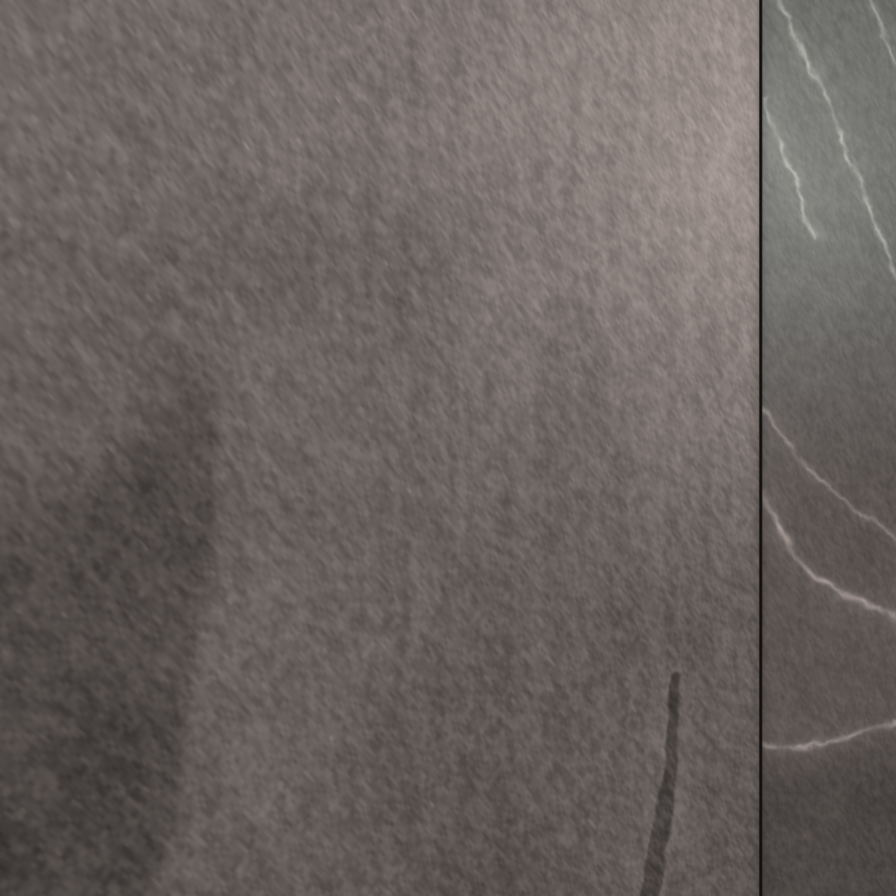
Write a Shadertoy shader that draws this texture.

```glsl
// Dark slate wall panels under a soft light: a large panel, a thin seam and a veined panel.
// Broad gradients set the light, stretched value noise makes the foreshortened stone grain,
// and noise-warped segment distances draw the pale veins and the dark crack.

const float SEAM_X = 0.849;
const float SEAM_HALF_WIDTH = 0.0016;
const float GRAIN_GAIN = 0.17;
const float CLOUD_GAIN = 0.07;
const float VEIN_GAIN = 0.17;
const float SHADE_DEPTH = 0.075;
const vec3 STONE_TINT = vec3(1.03, 0.955, 0.925);
const vec3 COOL_TINT = vec3(0.985, 0.985, 0.955);

float hash(vec2 cell) {
    vec3 h = fract(vec3(cell.xyx) * 0.1031);
    h += dot(h, h.yzx + 33.33);
    return fract((h.x + h.y) * h.z);
}

float noise(vec2 p) {
    vec2 i = floor(p), f = fract(p);
    f = f * f * (3.0 - 2.0 * f);
    return mix(mix(hash(i), hash(i + vec2(1, 0)), f.x),
               mix(hash(i + vec2(0, 1)), hash(i + vec2(1, 1)), f.x), f.y);
}

float fbm(vec2 p) {
    float sum = 0.0, gain = 0.5;
    for (int k = 0; k < 4; k++) {
        sum += gain * noise(p);
        p = mat2(1.6, 1.2, -1.2, 1.6) * p + 7.3;
        gain *= 0.5;
    }
    return sum / 0.9375;
}

float glow(vec2 p, vec2 center, vec2 radius) {
    vec2 d = (p - center) / radius;
    return exp(-dot(d, d));
}

float segment(vec2 p, vec2 a, vec2 b) {
    vec2 ab = b - a;
    return length(p - a - ab * clamp(dot(p - a, ab) / dot(ab, ab), 0.0, 1.0));
}

// Bright core with a faint mineral halo
float vein(float d, float width) {
    return exp(-d * d / (width * width)) + 0.28 * exp(-d / (width * 3.5));
}

float veins(vec2 p) {
    vec2 q = p + 0.012 * (vec2(fbm(p * 50.0), fbm(p * 50.0 + 31.0)) - 0.5);
    float longVein = min(segment(q, vec2(0.868, 1.0), vec2(0.911, 0.91)),
                     min(segment(q, vec2(0.911, 0.91), vec2(0.963, 0.79)),
                         segment(q, vec2(0.963, 0.79), vec2(1.01, 0.67))));
    float shortVein = min(segment(q, vec2(0.853, 0.89), vec2(0.885, 0.805)),
                          segment(q, vec2(0.885, 0.805), vec2(0.908, 0.735)));
    float cornerVein = segment(q, vec2(0.96, 1.02), vec2(1.01, 0.91));
    float middleVein = min(segment(q, vec2(0.85, 0.544), vec2(0.898, 0.479)),
                           segment(q, vec2(0.898, 0.479), vec2(1.01, 0.388)));
    float wideVein = min(segment(q, vec2(0.85, 0.45), vec2(0.885, 0.38)),
                     min(segment(q, vec2(0.885, 0.38), vec2(0.93, 0.342)),
                         segment(q, vec2(0.93, 0.342), vec2(1.01, 0.305))));
    float lowVein = min(segment(q, vec2(0.85, 0.169), vec2(0.885, 0.164)),
                        segment(q, vec2(0.885, 0.164), vec2(1.01, 0.195)));
    float sum = 0.9 * vein(longVein, 0.0026) + 0.85 * vein(shortVein, 0.0026)
              + 0.7 * vein(cornerVein, 0.0024) + 0.7 * vein(middleVein, 0.0026)
              + vein(wideVein, 0.0038) + 0.85 * vein(lowVein, 0.0028);
    return sum * (0.45 + 0.9 * noise(p * 85.0));
}

// Diagonal flecks shrink toward the right, where the wall recedes
float grain(vec2 p) {
    vec2 q = vec2(p.x * (1.0 + 0.75 * p.x), (p.y - 0.5) * (1.0 + 0.65 * p.x));
    vec2 along = vec2(q.x - q.y, q.x + q.y) * 0.7071;
    float flecks = noise(along * vec2(48.0, 105.0)) - 0.5;
    float fine = noise(along * vec2(115.0, 200.0) + 19.0) - 0.5;
    float glints = smoothstep(0.8, 1.0, noise(along * vec2(42.0, 95.0) + 61.0));
    return 0.42 * flecks + 0.4 * fine + 0.3 * glints * (1.0 - 0.6 * p.x);
}

float mainPanel(vec2 p) {
    float light = 0.345 + 0.065 * p.y + 0.17 * glow(p, vec2(0.84, 0.83), vec2(0.27, 0.34));
    light += 0.035 * glow(p, vec2(0.5, 0.95), vec2(0.4, 0.35));
    light += 0.025 * glow(p, vec2(0.3, 0.25), vec2(0.12, 0.4));
    // Shaded slab with a curved right border
    float border = 0.248 - 0.19 * pow(max(0.62 - p.y, 0.0), 2.0) + 0.008 * (fbm(p * 18.0) - 0.5);
    float top = 0.50 + 0.13 * smoothstep(0.08, 0.23, p.x);
    float slab = (1.0 - smoothstep(border - 0.014, border + 0.009, p.x))
               * (1.0 - smoothstep(top - 0.12, top + 0.03, p.y));
    light -= SHADE_DEPTH * slab;
    // Vertical wear streaks
    float streak = noise(vec2(p.x * 95.0, p.y * 9.0)) - 0.5;
    light += 0.035 * streak * smoothstep(0.2, 0.45, p.x);
    // Tapered crack with a pale rim
    vec2 q = p + 0.005 * (vec2(noise(p * 60.0), noise(p * 60.0 + 9.0)) - 0.5);
    float d = min(segment(q, vec2(0.755, 0.245), vec2(0.749, 0.14)),
                  segment(q, vec2(0.749, 0.14), vec2(0.721, -0.02)));
    float halfWidth = mix(0.011, 0.005, smoothstep(0.0, 0.24, p.y));
    light += 0.05 * exp(-max(d - halfWidth, 0.0) / 0.012);
    return mix(light, 0.255, 0.9 * (1.0 - smoothstep(halfWidth - 0.002, halfWidth + 0.003, d)));
}

float sidePanel(vec2 p) {
    float light = 0.325 + 0.04 * p.y + 0.14 * glow(p, vec2(0.87, 0.82), vec2(0.2, 0.23));
    light -= 0.045 * (1.0 - smoothstep(0.11, 0.185, p.y));
    return light + VEIN_GAIN * veins(p);
}

void mainImage(out vec4 fragColor, in vec2 fragCoord) {
    vec2 p = fragCoord / iResolution.xy;
    float pixel = 1.0 / iResolution.x;
    float side = smoothstep(-pixel, pixel, p.x - SEAM_X);
    float light = mix(mainPanel(p), sidePanel(p), side);
    light += CLOUD_GAIN * (fbm(p * vec2(9.0, 7.0)) - 0.5);
    light += GRAIN_GAIN * grain(p) * mix(1.0, 0.6, side);
    vec3 color = light * mix(STONE_TINT, COOL_TINT, side * smoothstep(0.4, 0.75, p.y));
    // Seam and its soft contact shadow
    float d = abs(p.x - SEAM_X);
    color *= 1.0 - 0.22 * exp(-d / 0.004);
    color = mix(color, vec3(0.07, 0.06, 0.06), 1.0 - smoothstep(SEAM_HALF_WIDTH - pixel, SEAM_HALF_WIDTH + pixel, d));
    fragColor = vec4(clamp(color, 0.0, 1.0), 1.0);
}
```
